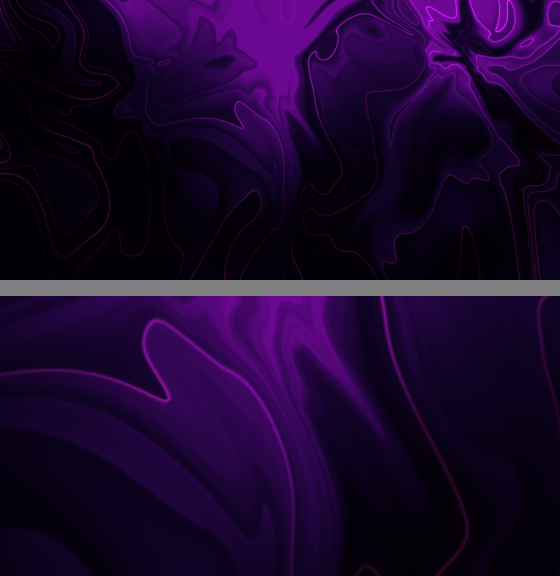
Top, the full canvas; bottom, a detail of the centre.
A WebGL 2 fragment shader for this background:

```glsl
#version 300 es
precision highp float;
// Dark liquid marble: violet light falls from the top onto folded, flowing ink.
// A domain-warped field is cut into levels; each level edge becomes a thin
// glowing thread, and the space between the edges is shaded as a soft fold.

uniform vec2 u_resolution;
out vec4 fragColor;

const vec3 BLACK   = vec3(0.008, 0.000, 0.022);
const vec3 INDIGO  = vec3(0.050, 0.010, 0.130);
const vec3 PLUM    = vec3(0.170, 0.020, 0.300);
const vec3 VIOLET  = vec3(0.420, 0.030, 0.570);
const vec3 ROSE    = vec3(0.420, 0.050, 0.360);
const vec3 MAGENTA = vec3(0.700, 0.080, 0.760);

const float LEVELS = 11.0;         // level edges per unit of the field
const float THREAD_WIDTH = 0.0025; // in canvas heights

vec2 hash2(vec2 p) {
  vec3 a = fract(p.xyx * vec3(0.1031, 0.1030, 0.0973));
  a += dot(a, a.yzx + 33.33);
  return fract((a.xx + a.yz) * a.zy);
}

float cornerSlope(vec2 cell, vec2 corner, vec2 local) {
  return dot(hash2(cell + corner) * 2.0 - 1.0, local - corner);
}

// Gradient noise, roughly -0.6 to 0.6
float noise(vec2 p) {
  vec2 i = floor(p), f = fract(p);
  vec2 u = f * f * f * (f * (f * 6.0 - 15.0) + 10.0);
  float low  = mix(cornerSlope(i, vec2(0, 0), f), cornerSlope(i, vec2(1, 0), f), u.x);
  float high = mix(cornerSlope(i, vec2(0, 1), f), cornerSlope(i, vec2(1, 1), f), u.x);
  return mix(low, high, u.y);
}

vec2 noise2(vec2 p) {
  return vec2(noise(p + 17.3), noise(p + vec2(61.7, 38.1)));
}

// Folded ink: long vertical drapes low down, tighter swirls near the top
float inkLevel(vec2 p) {
  vec2 q = vec2(p.x * 1.4, p.y * (0.5 + 0.6 * p.y));
  float amount = mix(0.45, 0.75, p.y);
  float frequency = 1.7;
  for (int i = 0; i < 3; i++) {
    q += amount * noise2(q * frequency + float(i) * 9.7);
    amount *= 0.55;
    frequency *= 1.8;
  }
  return LEVELS * (0.65 * q.x + 0.6 * noise(q * 1.8 + 5.0));
}

float lobe(vec2 p, vec2 center, vec2 radius) {
  vec2 d = (p - center) / radius;
  return exp(-dot(d, d));
}

// Broad light at the top right of centre, with a tail running down
float lightAt(vec2 p) {
  vec2 s = p + 0.15 * noise2(p * 2.3);
  return lobe(s, vec2(1.42, 1.06), vec2(0.72, 0.40))
       + 0.45 * lobe(s, vec2(1.04, 0.68), vec2(0.20, 0.32))
       + 0.30 * lobe(s, vec2(0.60, 1.00), vec2(0.34, 0.24));
}

vec3 inkColor(float tone) {
  vec3 c = mix(BLACK, INDIGO, smoothstep(0.0, 0.20, tone));
  c = mix(c, PLUM, smoothstep(0.15, 0.50, tone));
  return mix(c, VIOLET, smoothstep(0.40, 1.0, tone));
}

void main() {
  vec2 p = gl_FragCoord.xy / u_resolution.y;
  float pixel = 1.0 / u_resolution.y;

  // Level, its slope, and the distance to the nearest level edge
  const float STEP = 0.0015;
  float level = inkLevel(p);
  vec2 gradient = vec2(inkLevel(p + vec2(STEP, 0)), inkLevel(p + vec2(0, STEP))) - level;
  float slope = max(length(gradient) / STEP, 0.5);
  float phase = fract(level);
  float edge = floor(level + 0.5);
  float dist = abs(level - edge) / slope;
  float resolved = 1.0 - smoothstep(0.2, 0.55, slope * pixel);

  // Folds: a ramp with a soft crease, uneven depth and silky inner streaks
  float crease = clamp(slope * max(0.006, pixel), 0.02, 0.5);
  float ramp = phase * (1.0 - smoothstep(1.0 - crease, 1.0, phase));
  float depth = smoothstep(-0.4, 0.25, noise(vec2(level * 0.45, 3.5)));
  float silkFade = 1.0 - smoothstep(0.15, 0.45, slope * pixel * 3.0);
  float silk = silkFade * cos(6.2832 * level * 3.0);
  float fold = mix(0.25, 1.0, depth) * (0.78 + 0.4 * ramp + 0.05 * silk);

  // Ink body, with faint indigo sheen in the unlit part
  float light = lightAt(p);
  float patches = smoothstep(-0.35, 0.3, noise(p * 2.2 + 7.0));
  float sheen = 0.2 * depth * (0.3 + ramp) * patches;
  vec3 color = inkColor(1.25 * light * fold + sheen - 0.02);

  // Threads on the level edges, with a dim halo
  float width = max(THREAD_WIDTH, 0.6 * pixel);
  float thread = exp(-dist * dist / (width * width));
  float halo = exp(-dist / 0.012);
  float strength = smoothstep(0.1, 0.9, hash2(vec2(edge, 4.0)).x);
  strength *= mix(0.15 + 0.85 * patches, 1.0, min(light, 0.8)) * resolved;
  vec3 threadColor = mix(ROSE, MAGENTA, smoothstep(0.0, 0.7, light));
  float glint = 1.0 + 0.6 * (1.0 - smoothstep(4.0, 16.0, slope));
  color += threadColor * strength * (0.65 * glint * thread + 0.06 * halo);

  fragColor = vec4(min(color, 1.0), 1.0);
}
```
